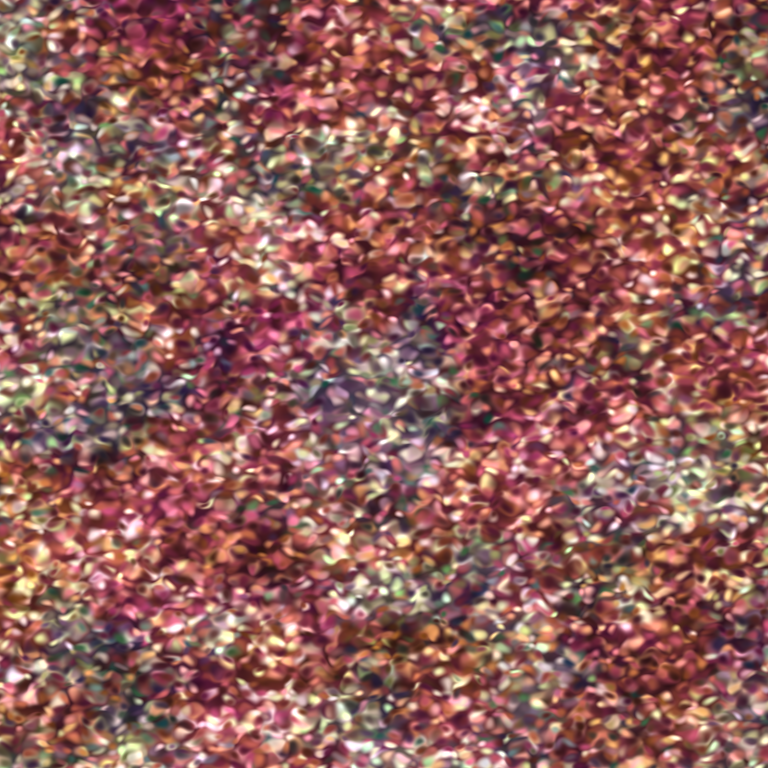
Write a WebGL 2 fragment shader that draws this texture.

```glsl
#version 300 es
precision highp float;
// Dense blurry mineral grains in brick, rose, peach and cream with cool patches.

uniform vec2 u_resolution;
out vec4 fragColor;

const int LAYERS = 5;

// Integer hash: three random values in 0..1 for a cell and a seed.
vec3 hash3(vec2 cell, int seed) {
    uvec3 v = uvec3(ivec3(ivec2(cell) + 4096, seed + 17));
    v = v * 1664525u + 1013904223u;
    v.x += v.y * v.z; v.y += v.z * v.x; v.z += v.x * v.y;
    v ^= v >> 16u;
    v.x += v.y * v.z; v.y += v.z * v.x; v.z += v.x * v.y;
    return vec3(v >> 8u) / 16777216.0;
}

// Smooth noise, three independent channels in 0..1.
vec3 noise3(vec2 p, int seed) {
    vec2 cell = floor(p);
    vec2 f = fract(p);
    f = f * f * (3.0 - 2.0 * f);
    vec3 low = mix(hash3(cell, seed), hash3(cell + vec2(1, 0), seed), f.x);
    vec3 high = mix(hash3(cell + vec2(0, 1), seed), hash3(cell + vec2(1, 1), seed), f.x);
    return mix(low, high, f.y);
}

mat2 rotation(float angle) {
    float c = cos(angle), s = sin(angle);
    return mat2(c, s, -s, c);
}

float ramp(float from, float to, float t) {
    return clamp((t - from) / (to - from), 0.0, 1.0);
}

// Plum through brick, rose and peach to cream.
vec3 warmTone(float t) {
    vec3 c = mix(vec3(0.25, 0.12, 0.16), vec3(0.47, 0.22, 0.22), ramp(0.0, 0.35, t));
    c = mix(c, vec3(0.72, 0.38, 0.36), ramp(0.35, 0.63, t));
    c = mix(c, vec3(0.95, 0.65, 0.56), ramp(0.63, 0.85, t));
    return mix(c, vec3(1.0, 0.93, 0.81), ramp(0.85, 1.0, t));
}

// Slate through taupe to pale ivory.
vec3 coolTone(float t) {
    vec3 c = mix(vec3(0.20, 0.17, 0.23), vec3(0.49, 0.41, 0.38), ramp(0.0, 0.5, t));
    c = mix(c, vec3(0.76, 0.69, 0.60), ramp(0.5, 0.8, t));
    return mix(c, vec3(0.97, 0.96, 0.87), ramp(0.8, 1.0, t));
}

// Patch channels: x lightness, y coolness, z tint.
vec3 grainColor(float tone, vec3 rnd, vec3 patches) {
    float t = clamp(tone + 0.55 * (patches.x - 0.5), 0.0, 1.0);
    float cool = smoothstep(0.46, 0.80, patches.y + 0.6 * (rnd.x - 0.5));
    vec3 c = mix(warmTone(t), coolTone(t), cool);
    // Magenta against yellow, and a little green in the cool patches.
    float tint = 0.55 * (patches.z - 0.5) + 0.7 * (rnd.y - 0.5);
    c += tint * vec3(0.03, -0.12, 0.22) * (0.5 + t);
    c += cool * smoothstep(0.7, 1.0, rnd.z) * vec3(-0.10, 0.10, 0.02);
    return c;
}

// Paints one scattered layer of soft oval grains over the base.
vec3 paintGrains(vec3 base, vec2 p, int layer, vec3 patches) {
    vec2 home = floor(p);
    for (int y = -1; y <= 1; y++) {
        for (int x = -1; x <= 1; x++) {
            vec2 cell = home + vec2(x, y);
            vec3 place = hash3(cell, layer * 3);
            vec3 look = hash3(cell, layer * 3 + 1);
            vec3 hue = hash3(cell, layer * 3 + 2);
            vec2 q = p - cell - 0.5 - 0.8 * (place.xy - 0.5);
            q = rotation(1.3 * (place.z - 0.6)) * q;
            float radius = mix(0.58, 0.50, look.x) * mix(0.65, 1.05, look.y);
            float stretch = mix(1.05, 1.4, look.z);
            float d = length(q * vec2(1.0 / stretch, stretch)) / radius;
            vec3 c = grainColor(look.x, hue, patches);
            base = mix(base, c, 0.95 * smoothstep(1.25, 0.1, d));
        }
    }
    return base;
}

void main() {
    vec2 uv = gl_FragCoord.xy / u_resolution.y;

    // Broad and medium patches steer lightness and hue.
    vec3 patches = 0.45 * noise3(uv * vec2(6.0, 7.5), 101)
                 + 0.55 * noise3(uv * vec2(15.0, 19.0) + 3.7, 102);

    // Uneven warping breaks up the regular oval outlines.
    vec2 warped = uv + 0.008 * (noise3(uv * 60.0, 104).xy - 0.5);

    // Coarse grains first, finer ones on top.
    vec3 color = grainColor(0.1, vec3(0.5), patches);
    for (int i = 0; i < LAYERS; i++) {
        float frequency = 32.0 + 7.0 * float(i);
        vec2 p = rotation(0.08 * float(i) - 0.2) * warped * frequency + 5.3 * float(i);
        color = paintGrains(color, p, i, patches);
    }

    // Fine glints and shadows, then a small contrast lift.
    float glint = noise3(uv * vec2(70.0, 92.0), 103).x - 0.5;
    color *= 1.0 + 0.4 * glint;
    color = (color - 0.45) * 1.15 + 0.46;
    fragColor = vec4(clamp(color, 0.0, 1.0), 1.0);
}
```
